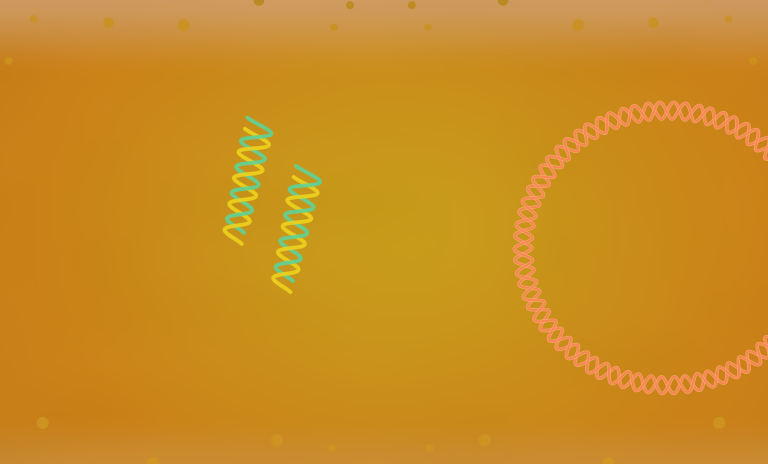
Give the GLSL for this background, as a Shadertoy shader.

```glsl
// A warm amber backdrop with two twisted double strands and a coiled ring.
// Every strand is a sine curve measured by short segments in its own frame:
// straight axes for the helices, an unrolled ellipse for the ring.

#define HELIX_AMP 0.0308
#define HELIX_PERIOD 0.0567
#define HELIX_LENGTH 0.244
#define HELIX_SHIFT 0.0245
#define HELIX_TAPER 0.033
#define HELIX_WIDTH 0.0042
#define RING_TURNS 37.0
#define RING_AMP 0.0185
#define RING_WIDTH 0.0036
#define GRAIN 0.012

const float TAU = 6.2831853;
const vec3 TEAL = vec3(0.38, 0.82, 0.58);
const vec3 YELLOW = vec3(0.93, 0.82, 0.11);
const vec3 CORAL = vec3(0.98, 0.53, 0.33);
const vec3 PEACH = vec3(0.99, 0.67, 0.49);

float hash(vec2 p) {
    vec3 q = fract(vec3(p.xyx) * 0.1031);
    q += dot(q, q.yzx + 33.33);
    return fract((q.x + q.y) * q.z);
}

float noise(vec2 p) {
    vec2 i = floor(p), f = fract(p);
    f = f * f * (3.0 - 2.0 * f);
    return mix(mix(hash(i), hash(i + vec2(1, 0)), f.x),
               mix(hash(i + vec2(0, 1)), hash(i + vec2(1, 1)), f.x), f.y);
}

float cover(float d) {
    float px = 1.0 / iResolution.y;
    return 1.0 - smoothstep(-0.75 * px, 0.75 * px, d);
}

float segment(vec2 p, vec2 a, vec2 b) {
    vec2 ab = b - a;
    float h = clamp(dot(p - a, ab) / max(dot(ab, ab), 1e-9), 0.0, 1.0);
    return length(p - a - ab * h);
}

// Distance to y = amp * cos(x), limited to x in [lo, hi]
float strand(vec2 q, float amp, float period, float lo, float hi) {
    if (abs(q.y) > amp + 0.02) return 1.0;
    float d = 1.0, k = TAU / period;
    float x = clamp(q.x - 0.2 * period, lo, hi);
    vec2 a = vec2(x, amp * cos(k * x));
    for (int i = 1; i <= 14; i++) {
        x = clamp(q.x + period * (0.4 * float(i) / 14.0 - 0.2), lo, hi);
        vec2 b = vec2(x, amp * cos(k * x));
        d = min(d, segment(q, a, b));
        a = b;
    }
    return d;
}

vec3 backdrop(vec2 p, float aspect) {
    vec2 c = (p - vec2(0.52 * aspect, 0.5)) / vec2(0.92, 0.68);
    vec3 col = mix(vec3(0.782, 0.605, 0.105), vec3(0.792, 0.50, 0.09),
                   smoothstep(0.0, 1.05, length(c)));
    col *= 1.0 - 0.04 * smoothstep(0.8, 1.4, length(c));
    // Pale haze along the top and a fainter one along the bottom
    col = mix(col, vec3(0.81, 0.62, 0.42), 0.85 * smoothstep(0.83, 1.01, p.y));
    col = mix(col, vec3(0.79, 0.57, 0.26), 0.6 * smoothstep(0.11, -0.01, p.y));
    return col + GRAIN * (noise(p * vec2(5.0, 9.0)) - 0.5);
}

void dot_at(inout vec3 col, vec2 p, vec2 centre, float radius, vec3 tint, float alpha) {
    col = mix(col, tint, alpha * cover(length(p - centre) - radius));
}

// Mirrored rows of dots near the upper and lower edges
void addDots(inout vec3 col, vec2 p, float aspect) {
    vec2 m = vec2(abs(p.x - 0.496 * aspect), p.y);
    for (int n = 0; n < 5; n++) {
        float i = float(n), dip = exp(-4.0 * (i - 1.0) * (i - 1.0));
        vec2 c = vec2(0.101 + 0.162 * i, 0.94 + 0.058 * dip + 0.0012 * i * i);
        dot_at(col, m, c, 0.008 + 0.005 * sin(0.785 * i),
               mix(vec3(0.79, 0.57, 0.10), vec3(0.71, 0.52, 0.07), dip), 0.75);
    }
    for (int n = 0; n < 4; n++) {
        float i = float(n), t = TAU * i / 6.0, dip = exp(-4.0 * (i - 2.0) * (i - 2.0));
        vec2 c = vec2(0.105 + 0.208 * i - 0.069 * sin(t) - 0.034 * sin(2.0 * t),
                      0.034 + 0.0186 * i - 0.069 * dip);
        dot_at(col, m, c, 0.008 + 0.005 * min(i, 1.0), vec3(0.81, 0.59, 0.13), 0.8);
    }
    for (int n = 0; n < 2; n++) {
        float i = float(n);
        dot_at(col, m, vec2(0.0665 + 0.736 * i, 0.989 - 0.12 * i), 0.0085,
               mix(vec3(0.73, 0.53, 0.08), vec3(0.81, 0.57, 0.10), i), 0.8);
    }
}

void addHelix(inout vec3 col, vec2 p, vec2 origin) {
    vec2 axis = normalize(vec2(-0.21, -0.978)), r = p - origin;
    vec2 q = vec2(dot(r, axis), dot(r, vec2(-axis.y, axis.x)));
    float lo = -0.0233, hi = lo + HELIX_LENGTH;
    vec2 s = q - vec2(HELIX_SHIFT, 0.0);
    float teal = cover(strand(q, HELIX_AMP - HELIX_TAPER * q.x, HELIX_PERIOD, lo, hi) - HELIX_WIDTH);
    float gold = cover(strand(s, HELIX_AMP - HELIX_TAPER * s.x, HELIX_PERIOD, lo, hi) - HELIX_WIDTH);
    // Strands swap depth every half turn
    float front = step(0.0, sin(TAU * q.x / HELIX_PERIOD));
    col = mix(col, mix(TEAL, YELLOW, front), 0.92 * mix(teal, gold, front));
    col = mix(col, mix(YELLOW, TEAL, front), 0.92 * mix(gold, teal, front));
}

void addRing(inout vec3 col, vec2 p, vec2 centre) {
    vec2 radii = vec2(0.311, 0.296), e = (p - centre) / radii;
    float mean = 0.5 * (radii.x + radii.y), period = TAU * mean / RING_TURNS;
    vec2 q = mean * vec2(atan(e.y, e.x), length(e) - 1.0);
    for (int n = 0; n < 2; n++) {
        float d = strand(q + vec2(0.45 * period * float(n), 0.0), RING_AMP, period, -9.0, 9.0);
        vec3 tint = mix(CORAL, PEACH, smoothstep(0.3, 1.0, d / RING_WIDTH));
        col = mix(col, tint, 0.92 * cover(d - RING_WIDTH));
    }
}

void mainImage(out vec4 fragColor, in vec2 fragCoord) {
    vec2 p = fragCoord / iResolution.y;
    float aspect = iResolution.x / iResolution.y;
    vec3 col = backdrop(p, aspect);
    addDots(col, p, aspect);
    for (int n = 0; n < 2; n++)
        addHelix(col, p, vec2(0.335 * aspect, 0.718) + float(n) * vec2(0.105, -0.104));
    addRing(col, p, vec2(0.869 * aspect, 0.4657));
    fragColor = vec4(clamp(col, 0.0, 1.0), 1.0);
}
```
